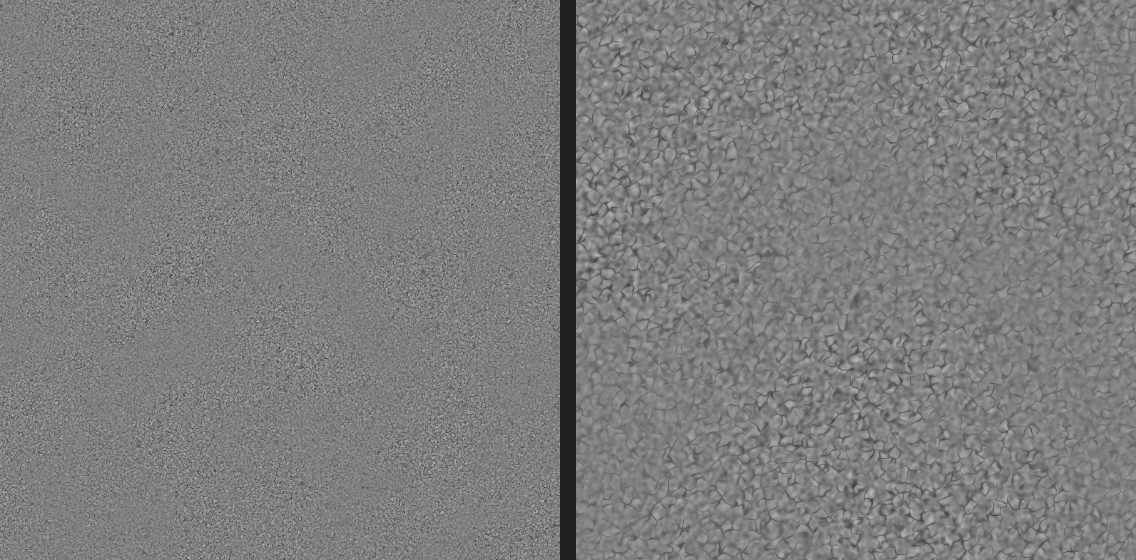
Left, the full canvas; right, a detail of the centre.
Give the GLSL for this texture map, as a WebGL 2 fragment shader.

```glsl
#version 300 es
precision highp float;
// Draws a seamless grey fine-grained leather surface with short broken creases.

uniform vec2 u_resolution;
out vec4 fragColor;

const float BASE_GREY = 0.497;
const float CREASE_DEPTH = 0.145;
const float CREASE_SHARE = 0.36;

// Integer hash: two random values in 0..1 for a lattice cell.
vec2 hash2(vec2 cell, uint seed) {
    uvec2 v = uvec2(cell) * 1664525u + uvec2(seed, seed * 747u + 1013u);
    v.x += v.y * 1664525u;
    v.y += v.x * 1664525u;
    v ^= v >> 16u;
    v.x += v.y * 1664525u;
    v.y += v.x * 1664525u;
    v ^= v >> 16u;
    return vec2(v & 65535u) / 65535.0;
}

// Slope contribution of one lattice corner.
float corner(vec2 cell, vec2 offset, vec2 f, float count, uint seed) {
    vec2 slope = 2.0 * hash2(mod(cell + offset, count), seed) - 1.0;
    return dot(slope, f - offset);
}

// Gradient noise around zero that wraps after "count" cells.
float tileNoise(vec2 uv, float count, uint seed) {
    vec2 p = uv * count;
    vec2 cell = floor(p);
    vec2 f = p - cell;
    vec2 s = f * f * (3.0 - 2.0 * f);
    float a = corner(cell, vec2(0.0, 0.0), f, count, seed);
    float b = corner(cell, vec2(1.0, 0.0), f, count, seed);
    float c = corner(cell, vec2(0.0, 1.0), f, count, seed);
    float d = corner(cell, vec2(1.0, 1.0), f, count, seed);
    return mix(mix(a, b, s.x), mix(c, d, s.x), s.y);
}

// Gap to the nearest border of a wrapping cell pattern.
float cellBorder(vec2 p, vec2 period, uint seed) {
    vec2 home = floor(p);
    float nearest = 9.0;
    float second = 9.0;
    for (int j = -1; j <= 1; j++) {
        for (int i = -1; i <= 1; i++) {
            vec2 cell = home + vec2(i, j);
            float dist = length(cell + hash2(mod(cell, period), seed) - p);
            second = min(second, max(nearest, dist));
            nearest = min(nearest, dist);
        }
    }
    return second - nearest;
}

// Crisp grain in two fine octaves.
float grain(vec2 uv) {
    return 0.12 * tileNoise(uv, 205.0, 3u) + 0.145 * tileNoise(uv, 335.0, 5u);
}

// Broad patches where the relief is slightly stronger or flatter.
float reliefStrength(vec2 uv) {
    float patches = tileNoise(uv, 7.0, 7u) + 0.6 * tileNoise(uv, 19.0, 9u);
    return mix(0.72, 1.36, smoothstep(-0.45, 0.45, patches));
}

void main() {
    vec2 uv = gl_FragCoord.xy / u_resolution;

    // A whole-number diagonal lattice stretches the cells up to the right.
    vec2 period = vec2(96.0, 122.0);
    vec2 lattice = vec2(uv.x + uv.y, uv.x - uv.y) * period;
    vec2 wobble = vec2(tileNoise(uv, 190.0, 11u), tileNoise(uv, 190.0, 13u));
    float border = cellBorder(lattice + 0.7 * wobble, period, 21u);

    // Creases break into short dashes; the skin between them rises to balance.
    float breaks = tileNoise(uv, 135.0, 23u);
    float crease = 1.0 - smoothstep(0.0, 0.32, border);
    float depth = mix(0.1, 1.1, smoothstep(-0.3, 0.3, breaks));
    depth += 0.8 * smoothstep(0.35, 0.6, breaks);

    float relief = grain(uv) + CREASE_DEPTH * depth * (CREASE_SHARE - crease);
    float grey = BASE_GREY + reliefStrength(uv) * relief;
    fragColor = vec4(vec3(clamp(grey, 0.0, 1.0)), 1.0);
}
```
